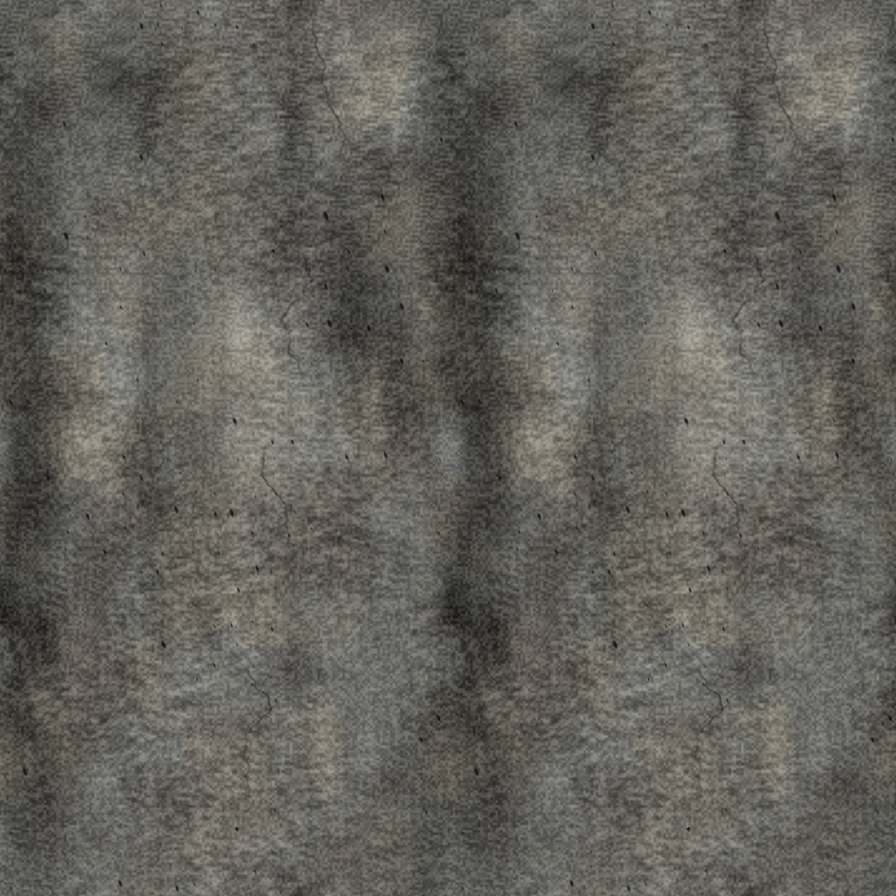
A Shadertoy shader for this texture:

```glsl
#define REPEATS vec2(1.9845, 1.0)
#define BASE_LEVEL 0.374
#define GRIME 0.22
#define STAIN_DEPTH 0.155
#define GRAIN 0.18
#define PIT_CELLS vec2(24.0, 48.0)
#define PIT_CHANCE 0.3
#define CRACK_WIDTH 0.0016
#define WARM vec3(1.05, 1.01, 0.92)
#define COOL vec3(0.99, 1.0, 0.97)
#define RUST vec3(1.04, 0.98, 0.93)

float hash(vec2 p) {
    return fract(sin(dot(p, vec2(127.1, 311.7))) * 43758.5);
}

// Value noise that wraps once per tile; cells must be whole numbers
float noise(vec2 t, vec2 cells, float seed) {
    vec2 p = t * cells, i = floor(p), f = fract(p);
    f = f * f * (3.0 - 2.0 * f);
    vec2 a = mod(i, cells) + seed, b = mod(i + 1.0, cells) + seed;
    return mix(mix(hash(a), hash(vec2(b.x, a.y)), f.x),
               mix(hash(vec2(a.x, b.y)), hash(b), f.x), f.y);
}

float fbm(vec2 t, vec2 cells, float seed) {
    float sum = 0.0, amp = 0.5;
    for (int i = 0; i < 5; i++) {
        sum += amp * noise(t, cells, seed + float(i) * 7.3);
        cells *= 2.0;
        amp *= 0.5;
    }
    return sum;
}

// Soft elliptical patch at one place on the canvas
float patchAt(vec2 p, vec2 centre, vec2 radius) {
    vec2 d = (p - centre) / radius;
    return exp(-dot(d, d));
}

// The same patch wrapped into every tile
float tilePatch(vec2 p, vec2 centre, vec2 radius) {
    vec2 d = p - centre;
    return patchAt(d - round(d), vec2(0.0), radius);
}

// Broad tone: stains shared by all tiles, then those that differ
float stains(vec2 p) {
    float dark = 0.95 * tilePatch(p, vec2(0.04, 0.66), vec2(0.08, 0.32))
               + 0.85 * tilePatch(p, vec2(0.05, 0.22), vec2(0.07, 0.19))
               + 0.7 * tilePatch(p, vec2(0.31, 0.90), vec2(0.09, 0.05))
               + 0.7 * tilePatch(p, vec2(0.65, 0.80), vec2(0.06, 0.06))
               + 0.25 * tilePatch(p, vec2(0.33, 0.52), vec2(0.04, 0.16))
               + 0.3 * tilePatch(p, vec2(0.25, 0.38), vec2(0.10, 0.03))
               + 0.35 * tilePatch(p, vec2(0.80, 0.66), vec2(0.08, 0.10))
               + 0.45 * tilePatch(p, vec2(0.68, 0.23), vec2(0.13, 0.04));
    float light = 0.9 * tilePatch(p, vec2(0.60, 0.58), vec2(0.13, 0.16))
                + 0.6 * tilePatch(p, vec2(0.22, 0.55), vec2(0.08, 0.14))
                + 0.5 * tilePatch(p, vec2(0.76, 0.92), vec2(0.15, 0.07))
                + 0.4 * tilePatch(p, vec2(0.50, 0.16), vec2(0.26, 0.18));
    dark += 0.45 * patchAt(p, vec2(0.78, 0.66), vec2(0.10, 0.09))
          + 0.3 * patchAt(p, vec2(1.00, 0.55), vec2(0.08, 0.04))
          + 0.3 * patchAt(p, vec2(0.97, 0.82), vec2(0.08, 0.12))
          + 0.6 * patchAt(p, vec2(0.94, 0.09), vec2(0.05, 0.10))
          + 0.5 * patchAt(p, vec2(1.92, 0.09), vec2(0.08, 0.06));
    light += 0.4 * patchAt(p, vec2(1.00, 0.46), vec2(0.10, 0.06));
    return light - dark;
}

// Small dark holes, at most one per cell, gathered in clusters
float pits(vec2 t, float px) {
    vec2 cell = floor(t * PIT_CELLS);
    float size = hash(cell + 5.1);
    vec2 centre = 0.3 + 0.4 * vec2(hash(cell + 1.7), hash(cell + 8.3));
    vec2 d = (fract(t * PIT_CELLS) - centre) / (PIT_CELLS * REPEATS);
    d.x += 0.3 * d.y;
    float r = length(d * vec2(1.0, 0.5)) - mix(0.0004, 0.0022, size * size * size);
    float chance = PIT_CHANCE * smoothstep(0.35, 0.8, noise(t, vec2(5.0, 7.0), 31.0));
    return step(hash(cell), chance) * (1.0 - smoothstep(-px, px, r));
}

// Short wandering cracks climbing through the tile
float cracks(vec2 t, float px) {
    float ink = 0.0;
    for (int k = 0; k < 4; k++) {
        float n = float(k);
        float y = t.y - (0.18 + 0.24 * n);
        float wander = fbm(vec2(0.0, t.y), vec2(1.0, 14.0), 40.0 + n) - 0.48;
        float x = 0.56 + 0.055 * n - 0.3 * y + 0.16 * wander;
        float d = abs(t.x - x) / REPEATS.x;
        float taper = 1.0 - smoothstep(0.04, 0.10, abs(y));
        ink = max(ink, taper * (1.0 - smoothstep(0.0, CRACK_WIDTH + px, d)));
    }
    return ink * (0.4 + 0.6 * noise(t, vec2(20.0, 40.0), 3.0));
}

void mainImage(out vec4 fragColor, in vec2 fragCoord) {
    vec2 p = fragCoord / iResolution.xy * REPEATS;
    vec2 t = fract(p);
    float px = 1.0 / iResolution.y;

    // Ragged stains over mottled grime
    vec2 warp = vec2(fbm(t, vec2(11.0, 18.0), 11.0), fbm(t, vec2(11.0, 18.0), 23.0)) - 0.48;
    float tone = stains(p + warp * vec2(0.16, 0.13));
    float grime = fbm(t, vec2(9.0, 16.0), 2.0) - 0.48;
    float streaks = fbm(t, vec2(17.0, 6.0), 17.0) - 0.48;
    float level = BASE_LEVEL + STAIN_DEPTH * tone + GRIME * grime + 0.14 * streaks;

    // Brushed horizontal ridges and gritty speckle
    float ridges = noise(t, vec2(48.0, 230.0), 5.0) - 0.5;
    float grit = noise(t, vec2(180.0, 360.0), 9.0) - 0.5;
    float brushed = smoothstep(0.3, 0.65, noise(t, vec2(6.0, 10.0), 13.0) + 0.3 * tone);
    level += GRAIN * (ridges * mix(0.3, 0.9, brushed) + grit);

    // Holes and cracks
    level *= (1.0 - 0.7 * pits(t, px)) * (1.0 - 0.4 * cracks(t, px));

    // Warm and cool drifts, with rusty dark areas
    vec3 tint = mix(COOL, WARM, smoothstep(0.3, 0.7, fbm(t, vec2(7.0, 12.0), 29.0)));
    tint = mix(tint, RUST, 0.6 * smoothstep(0.05, -0.15, grime));
    fragColor = vec4(clamp(level, 0.08, 0.68) * tint, 1.0);
}
```
